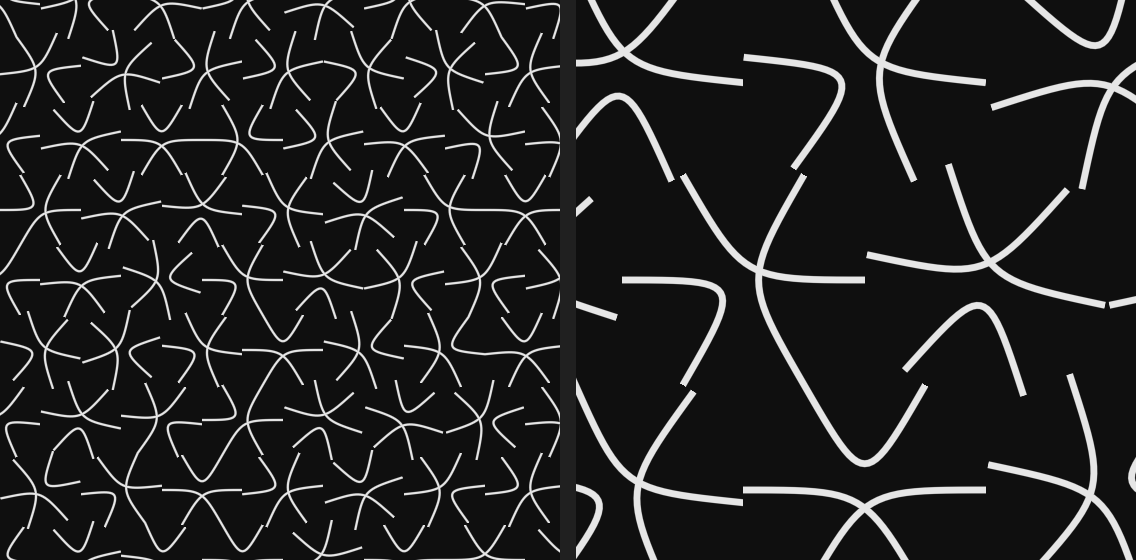
Left: the whole. Right: its middle third, enlarged.
Write a WebGL 1 fragment shader that draws this pattern.

```glsl
precision highp float;

uniform vec2 u_resolution;

#define TILE_WIDTH 0.14434   // distance between neighbouring hexagon centres
#define STROKE_WIDTH 0.0041
#define EDGE_SOFTNESS 0.75   // half width of the smoothed edge, in pixels
#define WOBBLE_STEP 6.0      // degrees per step of misalignment
#define UPRIGHT_BIAS 0.4     // 0 gives all six orientations equal shares
#define SEED 17.0
#define INK vec3(0.90)
#define GROUND vec3(0.06)

const float SQRT3 = 1.7320508;
const int CURVE_STEPS = 24;

float hash(vec2 id, float salt) {
    vec3 v = fract(vec3(id.xyx + salt * 3.7 + SEED) * vec3(0.1031, 0.1030, 0.0973));
    v += dot(v, v.yzx + 33.33);
    return fract((v.x + v.y) * v.z);
}

float segmentDistance(vec2 p, vec2 a, vec2 b) {
    vec2 ab = b - a;
    float t = clamp(dot(p - a, ab) / dot(ab, ab), 0.0, 1.0);
    return length(p - a - ab * t);
}

// Cubic Bezier from a to b with both control points at the tile centre.
float curveDistance(vec2 p, vec2 a, vec2 b) {
    float nearest = 1.0;
    vec2 previous = a;
    for (int i = 1; i <= CURVE_STEPS; i++) {
        float t = float(i) / float(CURVE_STEPS);
        float s = 1.0 - t;
        vec2 next = a * s * s * s + b * t * t * t;
        nearest = min(nearest, segmentDistance(p, previous, next));
        previous = next;
    }
    return nearest;
}

// One bend between adjacent sides and two crossing, mirrored sweeps.
float tileDistance(vec2 p, float inradius) {
    vec2 upperRight = inradius * vec2(0.5, 0.5 * SQRT3);
    vec2 upperLeft = upperRight * vec2(-1.0, 1.0);
    vec2 lowerRight = upperRight * vec2(1.0, -1.0);
    vec2 left = vec2(-inradius, 0.0);
    vec2 mirrored = vec2(-p.x, p.y);
    float bend = curveDistance(p, upperLeft, upperRight);
    float sweeps = min(curveDistance(p, left, lowerRight),
                       curveDistance(mirrored, left, lowerRight));
    return min(bend, sweeps);
}

// Sixth turns favouring upright, plus a small misalignment in whole steps.
float tileAngle(vec2 id) {
    float u = 2.0 * hash(id, 1.0) - 1.0;
    float turn = floor(3.0 * u * pow(abs(u) + 1e-5, UPRIGHT_BIAS) + 0.5);
    float wobble = floor(5.0 * hash(id, 2.0)) + floor(5.0 * hash(id, 3.0)) - 4.0;
    return radians(60.0 * turn + WOBBLE_STEP * wobble);
}

void main() {
    float pixel = 1.0 / min(u_resolution.x, u_resolution.y);
    vec2 p = gl_FragCoord.xy * pixel;

    // Nearest centre among two interleaved rectangular lattices.
    vec2 cell = TILE_WIDTH * vec2(1.0, SQRT3);
    vec2 evenCentre = floor(p / cell + 0.5) * cell;
    vec2 oddCentre = (floor(p / cell) + 0.5) * cell;
    bool isEven = distance(p, evenCentre) < distance(p, oddCentre);
    vec2 centre = isEven ? evenCentre : oddCentre;
    vec2 id = floor(2.0 * centre / cell + 0.5);

    // Turn the tile.
    float angle = tileAngle(id);
    float c = cos(angle);
    float s = sin(angle);
    vec2 local = mat2(c, -s, s, c) * (p - centre);

    // Stroke with flat ends on the inscribed circle.
    float inradius = 0.5 * TILE_WIDTH;
    float d = tileDistance(local, inradius) - 0.5 * STROKE_WIDTH;
    float soft = EDGE_SOFTNESS * pixel;
    float stroke = 1.0 - smoothstep(-soft, soft, d);
    stroke *= 1.0 - smoothstep(inradius, inradius + pixel, length(local));

    gl_FragColor = vec4(mix(GROUND, INK, stroke), 1.0);
}
```
